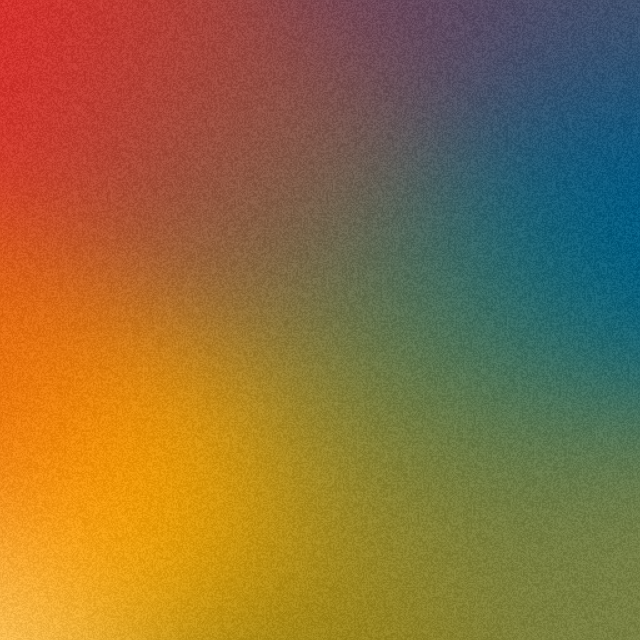
Write a WebGL 1 fragment shader that draws this background.

```glsl
precision highp float;
// A soft mesh gradient: red, amber, olive, teal and blue pools melt together.
// Each pool is a Gaussian weight around a centre; the weighted mean of the
// pool colours gives the field, and fine value noise adds film grain.

#define SPREAD 0.065         // squared radius of each colour pool
#define GRAIN_DENSITY 512.0  // grain cells across the canvas
#define GRAIN_STRENGTH 0.1   // brightness range of the grain

uniform vec2 u_resolution;

// Sine-free hash of a lattice cell, 0 to 1.
float hash(vec2 cell) {
  vec3 p = fract(vec3(cell.xyx) * 0.1031);
  p += dot(p, p.yzx + 33.33);
  return fract((p.x + p.y) * p.z);
}

// Smoothly interpolated lattice noise.
float valueNoise(vec2 p) {
  vec2 cell = floor(p);
  vec2 f = fract(p);
  f = f * f * (3.0 - 2.0 * f);
  float low = mix(hash(cell), hash(cell + vec2(1.0, 0.0)), f.x);
  float high = mix(hash(cell + vec2(0.0, 1.0)), hash(cell + 1.0), f.x);
  return mix(low, high, f.y);
}

// Colour premultiplied by its weight, with the weight in alpha.
vec4 pool(vec2 uv, vec2 centre, vec3 colour) {
  vec2 d = uv - centre;
  return vec4(colour, 1.0) * exp(-dot(d, d) / SPREAD);
}

// Normalised blend of all pools; some colours overshoot to stay vivid.
vec3 gradientField(vec2 uv) {
  vec3 red = vec3(0.88, 0.17, 0.17);
  vec3 brick = vec3(0.71, 0.25, 0.20);
  vec3 mauve = vec3(0.43, 0.26, 0.36);
  vec3 slate = vec3(0.26, 0.32, 0.43);
  vec3 blue = vec3(-0.08, 0.35, 0.55);
  vec3 teal = vec3(0.19, 0.43, 0.41);
  vec3 brown = vec3(0.46, 0.39, 0.30);
  vec3 orange = vec3(0.90, 0.41, 0.06);
  vec3 amber = vec3(1.02, 0.67, -0.04);
  vec3 cream = vec3(0.98, 0.78, 0.40);
  vec3 ochre = vec3(0.57, 0.50, 0.09);
  vec3 moss = vec3(0.60, 0.53, 0.15);
  vec3 olive = vec3(0.47, 0.50, 0.26);

  // Upper half
  vec4 sum = pool(uv, vec2(0.0, 0.92), red);
  sum += pool(uv, vec2(0.25, 0.87), brick);
  sum += pool(uv, vec2(0.65, 1.05), mauve);
  sum += pool(uv, vec2(0.92, 1.02), slate);
  sum += pool(uv, vec2(0.98, 0.64), blue);
  sum += pool(uv, vec2(0.73, 0.48), teal);
  sum += pool(uv, vec2(0.42, 0.68), brown);

  // Lower half
  sum += pool(uv, vec2(0.0, 0.4), orange);
  sum += pool(uv, vec2(0.25, 0.23), amber);
  sum += pool(uv, vec2(-0.05, -0.05), cream);
  sum += pool(uv, vec2(0.45, -0.1), ochre);
  sum += pool(uv, vec2(0.58, 0.28), moss);
  sum += pool(uv, vec2(0.9, 0.15), olive);
  return sum.rgb / sum.a;
}

void main() {
  vec2 uv = gl_FragCoord.xy / u_resolution;
  vec3 colour = clamp(gradientField(uv), 0.0, 1.0);
  float grain = valueNoise(uv * GRAIN_DENSITY) - 0.5;
  gl_FragColor = vec4(clamp(colour + grain * GRAIN_STRENGTH, 0.0, 1.0), 1.0);
}
```
